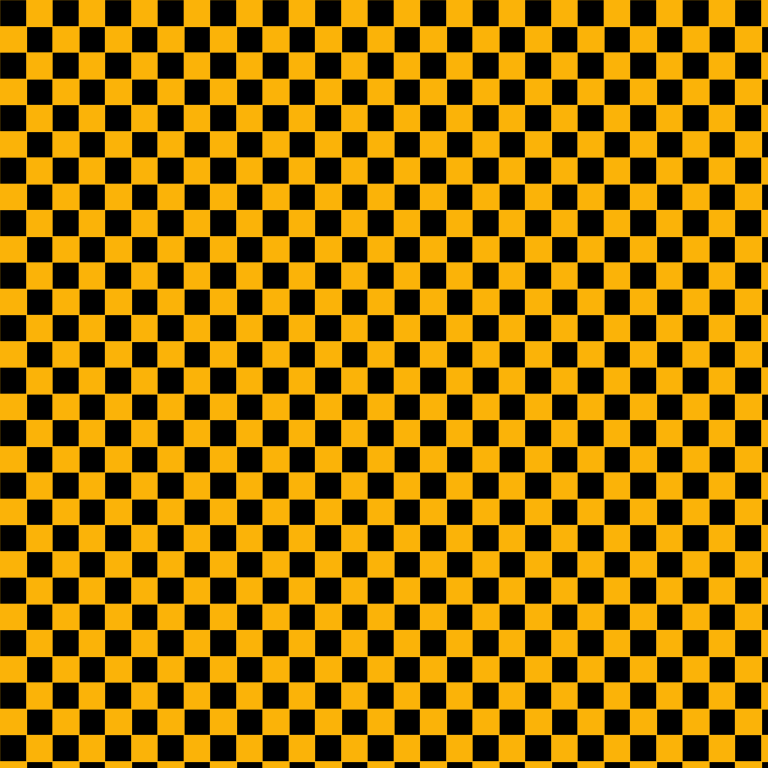
A Shadertoy shader for this pattern:

```glsl
// Amber and black checkerboard, anchored at the top left corner.
// Each repeating tile holds two black squares on its diagonal over amber;
// the second square is slightly smaller, leaving hairline gaps at the corners.

const float TILES = 512.0 / 35.0;               // tiles across the canvas height
const vec2 LARGE_SPAN = vec2(0.0031, 0.4986);   // start and end within a tile
const vec2 SMALL_SPAN = vec2(0.5166, 0.9969);
const vec3 AMBER = vec3(0.985, 0.703, 0.031);
const vec3 BLACK = vec3(0.0);

// Smoothed coverage of a square spanning the same range on both axes,
// with distances wrapped around the tile.
float squareCoverage(vec2 tilePos, vec2 span, float pixel) {
    float center = 0.5 * (span.x + span.y);
    float halfSize = 0.5 * (span.y - span.x);
    vec2 dist = abs(fract(tilePos - center + 0.5) - 0.5);
    vec2 cover = clamp((halfSize - dist) / pixel + 0.5, 0.0, 1.0);
    return cover.x * cover.y;
}

void mainImage(out vec4 fragColor, in vec2 fragCoord) {
    // Tile coordinates, measured down from the top edge
    vec2 fromTopLeft = vec2(fragCoord.x, iResolution.y - fragCoord.y);
    vec2 tilePos = fromTopLeft / iResolution.y * TILES;
    float pixel = TILES / iResolution.y;

    // The two dark squares of the checker
    float ink = squareCoverage(tilePos, LARGE_SPAN, pixel)
              + squareCoverage(tilePos, SMALL_SPAN, pixel);

    fragColor = vec4(mix(AMBER, BLACK, min(ink, 1.0)), 1.0);
}
```
